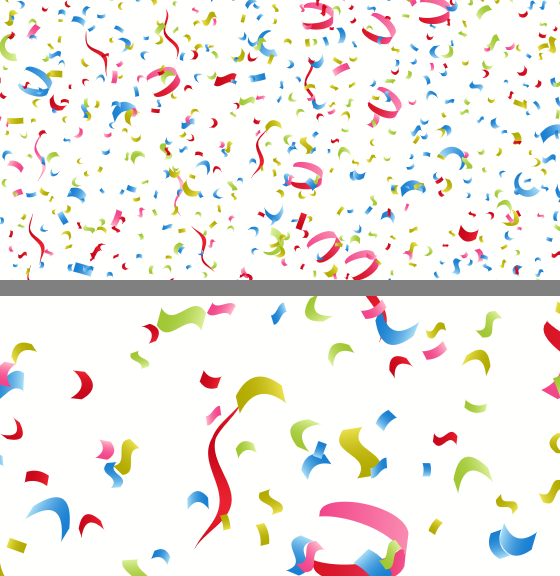
Top, the full canvas; bottom, a detail of the centre.
Reproduce this pattern procedurally as a WebGL 2 fragment shader.

```glsl
#version 300 es
precision highp float;
uniform vec2 u_resolution;
out vec4 fragColor;

vec4 hash4(vec2 p) {
  vec4 q = fract(p.xyxy * vec4(0.1031, 0.1030, 0.0973, 0.1099));
  q += dot(q, q.wzxy + 33.33);
  return fract((q.xxyz + q.yzzw) * q.zywx);
}

vec2 rotate(vec2 q, float a) {
  return mat2(cos(a), -sin(a), sin(a), cos(a)) * q;
}

// Paper colour for a random pick; light runs from dark to pale
vec3 paper(float pick, float light) {
  if (pick < 0.25) return mix(vec3(0.70, 0.67, 0.0), vec3(0.92, 0.88, 0.30), light);
  if (pick < 0.43) return mix(vec3(0.63, 0.78, 0.20), vec3(0.86, 0.94, 0.60), light);
  if (pick < 0.75) return mix(vec3(0.10, 0.50, 0.82), vec3(0.66, 0.87, 0.97), light);
  if (pick < 0.88) return mix(vec3(0.78, 0.03, 0.10), vec3(0.92, 0.13, 0.19), light);
  return mix(vec3(0.95, 0.27, 0.54), vec3(1.0, 0.73, 0.80), light);
}

// Every shape returns colour in rgb and signed distance in a

// Short strip, bent into an arch or an S
vec4 strip(vec2 q, float size, float pick, vec4 rnd) {
  float reach = size * (0.7 + 0.6 * rnd.x);
  float bend = (rnd.y - 0.5) * 1.7 / size;
  float curve = bend * q.x * q.x;
  float slope = 2.0 * bend * q.x;
  if (rnd.z > 0.75) {
    float phase = q.x * 2.4 / size;
    curve = 0.4 * size * sin(phase);
    slope = 0.96 * cos(phase);
  }
  float across = (abs(q.y - curve) - 0.45 * size) / sqrt(1.0 + slope * slope);
  float light = clamp(0.5 + 0.5 * q.x / reach, 0.0, 1.0);
  return vec4(paper(pick, light * light), max(abs(q.x) - reach, across));
}

// One turn of a ribbon: front half below, back half above
vec4 curl(vec2 q, float pick, bool twoTone) {
  float radius = 0.054;
  float x = clamp(q.x / radius, -0.999, 0.999);
  float s = acos(x);
  float rise = 0.4 * radius * sin(s) + 0.009 * s;
  float slope = (0.4 * x + 0.17) / sqrt(1.0 - x * x);
  float wide = 0.017 * sqrt(1.0 - s / 3.15);
  vec2 d = (abs(q.y + vec2(rise, -rise)) - wide) / sqrt(1.0 + slope * slope);
  d = max(d, abs(q.x) - radius);
  float light = 0.5 + 0.5 * x;
  vec3 front = twoTone ? mix(paper(0.8, 0.5), paper(0.95, 0.1), light * light) : paper(pick, 1.0 - light);
  vec3 back = paper(twoTone ? 0.95 : pick, light * 0.6);
  return d.x < d.y ? vec4(front, d.x) : vec4(back, d.y);
}

// Long wavy streamer that narrows at its twists and ends
vec4 streamer(vec2 q, float pick, float phase) {
  float wave = q.y * 46.0 + phase;
  float slope = 0.64 * cos(wave);
  float taper = 1.0 - pow(abs(q.y) / 0.09, 2.0);
  float wide = 0.008 * (0.35 + 0.65 * abs(sin(wave * 0.5 + 0.6))) * taper;
  float d = (abs(q.x - 0.014 * sin(wave)) - wide) / sqrt(1.0 + slope * slope);
  return vec4(paper(pick, 0.5 + 0.5 * sin(wave)), max(d, abs(q.y) - 0.09));
}

// Tapered hook cut from a ring
vec4 hook(vec2 q, float pick) {
  float a = atan(q.y, q.x);
  float along = clamp(0.5 + a / 3.6, 0.0, 1.0);
  float d = abs(length(q) - 0.04) - 0.014 * sqrt(along);
  return vec4(paper(pick, along * along), max(d, (abs(a) - 1.8) * 0.04));
}

vec4 largePiece(vec2 q, float pick, vec4 rnd) {
  float tilt = (rnd.x - 0.5) * 1.2;
  if (rnd.w < 0.32) return curl(rotate(q, tilt), pick, rnd.y < 0.75);
  if (rnd.w < 0.52) return streamer(rotate(q, tilt), rnd.y < 0.65 ? 0.8 : 0.95, rnd.z * 6.28);
  if (rnd.w < 0.78) return hook(rotate(q, rnd.x * 6.28), pick * 0.75);
  return strip(rotate(q, tilt), 0.038, 0.5 + 0.37 * rnd.y, rnd);
}

// Jittered grid of pieces painted over the colour so far
void scatter(inout vec3 color, vec2 p, float cell, float size, float density, float seed) {
  vec2 home = floor(p / cell);
  for (int j = -1; j <= 1; j++) {
    for (int i = -1; i <= 1; i++) {
      vec2 id = home + vec2(i, j);
      vec4 place = hash4(id + seed);
      vec4 rnd = hash4(id + seed + 57.3);
      float pick = hash4(id + seed + 131.7).x;
      if (hash4(id + seed + 211.1).y > density) continue;
      vec2 q = p - (id + 0.08 + 0.84 * place.xy) * cell;
      vec4 piece = size > 0.03
        ? largePiece(q, pick, rnd)
        : strip(rotate(q, place.z * 6.28), size * (0.75 + 0.5 * place.w), pick, rnd);
      color = mix(color, piece.rgb, clamp(0.5 - piece.a * u_resolution.y, 0.0, 1.0));
    }
  }
}

void main() {
  vec2 p = gl_FragCoord.xy / u_resolution.y;
  vec3 color = vec3(1.0, 1.0, 0.995);
  scatter(color, p, 0.25, 0.05, 0.88, 17.0);
  scatter(color, p, 0.13, 0.022, 0.75, 83.0);
  scatter(color, p, 0.068, 0.0125, 0.92, 149.0);
  fragColor = vec4(color, 1.0);
}
```
